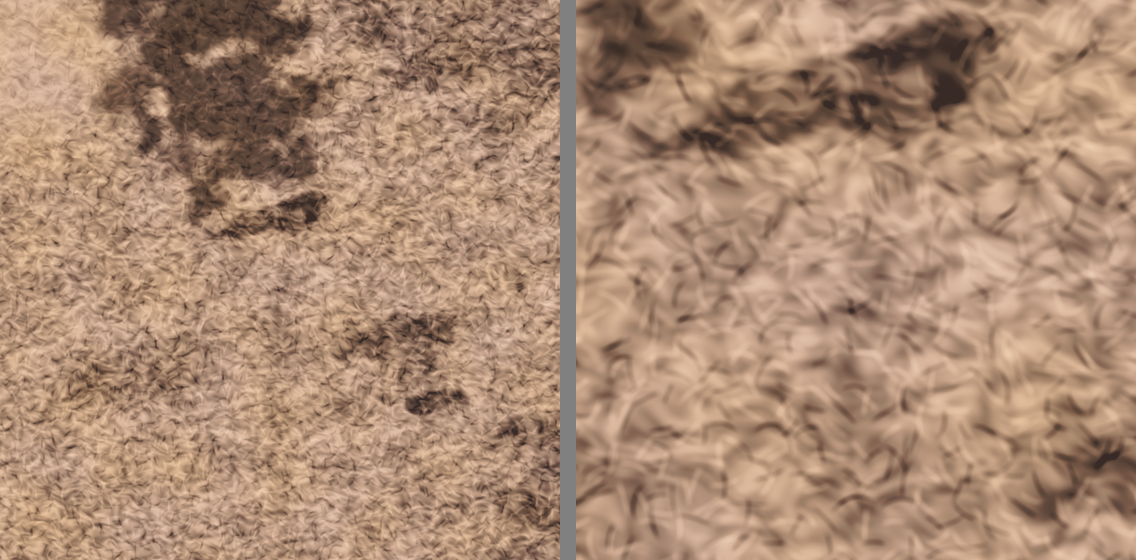
Left: the whole. Right: its middle third, enlarged.
Give the GLSL for this texture, as a WebGL 1 fragment shader.

```glsl
precision highp float;
// Dry matted grass: short curled fibres, dark gaps and a ragged shadow at the top.
uniform vec2 u_resolution;

// Palette from deep gap to sunlit straw
const vec3 GAP = vec3(0.22, 0.165, 0.15);
const vec3 SHADE = vec3(0.37, 0.28, 0.23);
const vec3 EARTH = vec3(0.51, 0.38, 0.31);
const vec3 DULL = vec3(0.61, 0.49, 0.40);
const vec3 STRAW = vec3(0.73, 0.59, 0.49);
const vec3 SUNLIT = vec3(0.85, 0.71, 0.60);
const vec3 GLINT = vec3(0.93, 0.81, 0.70);

const float BASE_TONE = 0.33;       // tone is in standard deviations
const vec2 GRAIN_FREQ = vec2(42.0, 68.0);
const float GRAIN_TILT = 0.22;
const float COARSE_GRAIN = 0.50;
const float FINE_GRAIN = 0.36;
const float CLUMP = 0.27;
const float FIBRE_CELL = 0.026;
const float FIBRE_HALF_LENGTH = 0.014;
const float FIBRE_WIDTH = 0.0021;
const float FIBRE_CONTRAST = 0.85;
const float SHADOW_TONE = -1.75;
const float SHADOW_GRAIN = 0.42;

vec2 hash2(vec2 p) {
  vec3 q = fract(p.xyx * vec3(0.1031, 0.1030, 0.0973));
  q += dot(q, q.yzx + 33.33);
  return fract((q.xx + q.yz) * q.zy);
}

vec2 direction(float a) { return vec2(cos(a), sin(a)); }

vec2 rotate(vec2 p, float a) {
  vec2 d = direction(a);
  return vec2(dot(p, d), dot(p, vec2(-d.y, d.x)));
}

float slope(vec2 cell, vec2 offset) {
  return dot(direction(6.2832 * hash2(cell).x), offset);
}

// Gradient noise scaled to roughly unit deviation
float noise(vec2 p) {
  vec2 i = floor(p), f = fract(p);
  vec2 w = f * f * f * (f * (f * 6.0 - 15.0) + 10.0);
  vec2 e = vec2(1.0, 0.0);
  float low = mix(slope(i, f), slope(i + e, f - e), w.x);
  float high = mix(slope(i + e.yx, f - e.yx), slope(i + 1.0, f - 1.0), w.x);
  return 3.5 * mix(low, high, w.y);
}

// Soft tilted ellipse whose rim is broken up by the ragged offset
float patchMask(vec2 p, vec2 centre, vec2 radii, float tilt, float ragged) {
  float d = length(rotate(p - centre, tilt) / radii) + ragged;
  return 1.0 - smoothstep(0.55, 1.25, d);
}

// Light and dark curved strokes, one per jittered cell
float fibres(vec2 p, float seed, float flow) {
  vec2 home = floor(p / FIBRE_CELL);
  float sum = 0.0;
  for (int y = -1; y <= 1; y++) {
    for (int x = -1; x <= 1; x++) {
      vec2 cell = home + vec2(float(x), float(y));
      vec2 place = hash2(cell + seed);
      vec2 look = hash2(cell + seed + 57.3);
      vec2 d = p - (cell + 0.2 + 0.6 * place) * FIBRE_CELL;
      d = rotate(d, flow + 2.6 * (look.x - 0.5));
      d.y += (place.x - 0.5) * 55.0 * d.x * d.x;
      float reach = FIBRE_HALF_LENGTH * (0.6 + 0.4 * place.y);
      float along = 1.0 - smoothstep(0.4, 1.0, abs(d.x) / reach);
      float across = 1.0 - smoothstep(0.2, 1.5, abs(d.y) / FIBRE_WIDTH);
      sum += along * across * (look.y > 0.45 ? 0.85 : -1.0);
    }
  }
  return sum;
}

vec3 ramp(float t) {
  vec3 c = mix(GAP, SHADE, smoothstep(-2.2, -1.4, t));
  c = mix(c, EARTH, clamp((t + 1.4) / 0.52, 0.0, 1.0));
  c = mix(c, DULL, clamp((t + 0.88) / 0.55, 0.0, 1.0));
  c = mix(c, STRAW, clamp((t + 0.33) / 0.66, 0.0, 1.0));
  c = mix(c, SUNLIT, clamp((t - 0.33) / 0.9, 0.0, 1.0));
  return mix(c, GLINT, clamp((t - 1.23) / 1.4, 0.0, 1.0));
}

void main() {
  vec2 p = gl_FragCoord.xy / u_resolution.y;

  // Grain and clumps, bent by a small warp
  vec2 warp = vec2(noise(p * 26.0), noise(p * 26.0 + 41.7));
  vec2 q = rotate(p + 0.004 * warp, GRAIN_TILT);
  float clump = noise(q * vec2(11.0, 18.0) + 9.1);
  float tone = COARSE_GRAIN * noise(q * GRAIN_FREQ);
  tone += FINE_GRAIN * noise(rotate(q, -0.6) * GRAIN_FREQ * 1.9 + 17.0);
  tone += CLUMP * clump;

  // Fibre layers
  float flow = GRAIN_TILT + 0.6 * noise(p * 4.0 + 3.3);
  for (int i = 0; i < 4; i++) {
    float layer = float(i);
    tone += FIBRE_CONTRAST * 0.75 * fibres(p + layer * 0.0137, layer * 31.0, flow);
  }

  // Thin dark patches and the bright corner
  float ragged = 0.16 * clump + 0.14 * noise(p * 32.0 + 5.0);
  float thin = 0.75 * patchMask(p, vec2(0.88, 0.93), vec2(0.34, 0.15), -0.3, ragged);
  thin += 1.5 * patchMask(p, vec2(0.48, 0.61), vec2(0.10, 0.028), 0.3, ragged);
  thin += 1.2 * patchMask(p, vec2(0.72, 0.38), vec2(0.09, 0.06), 0.2, ragged);
  thin += 1.8 * patchMask(p, vec2(0.78, 0.28), vec2(0.055, 0.024), 0.2, ragged);
  thin += 1.0 * patchMask(p, vec2(0.99, 0.13), vec2(0.11, 0.15), -0.4, ragged);
  thin += 0.6 * patchMask(p, vec2(0.27, 0.33), vec2(0.18, 0.045), 0.25, ragged);
  float glow = patchMask(p, vec2(0.05, 0.92), vec2(0.17, 0.20), 0.0, ragged);
  tone = tone * (1.0 - 0.4 * glow) + BASE_TONE + 0.6 * glow - thin;

  // Cast shadow: solid above, broken by lit tufts below
  float shadow = patchMask(p, vec2(0.36, 0.99), vec2(0.20, 0.13), -0.15, ragged);
  shadow = max(shadow, 0.9 * patchMask(p, vec2(0.42, 0.81), vec2(0.15, 0.16), 0.0, 1.5 * ragged));
  shadow = max(shadow, 0.8 * patchMask(p, vec2(0.23, 0.83), vec2(0.06, 0.05), 0.4, ragged));
  tone = mix(tone, SHADOW_TONE + SHADOW_GRAIN * tone, shadow);

  // Slow drift between yellow straw and cooler grey stalks
  float drift = 0.5 * noise(p * 9.0 + 71.0) + 0.5 * (p.x - 0.5);
  vec3 colour = ramp(tone) * (1.0 + drift * vec3(-0.012, -0.004, 0.045));
  gl_FragColor = vec4(colour, 1.0);
}
```
